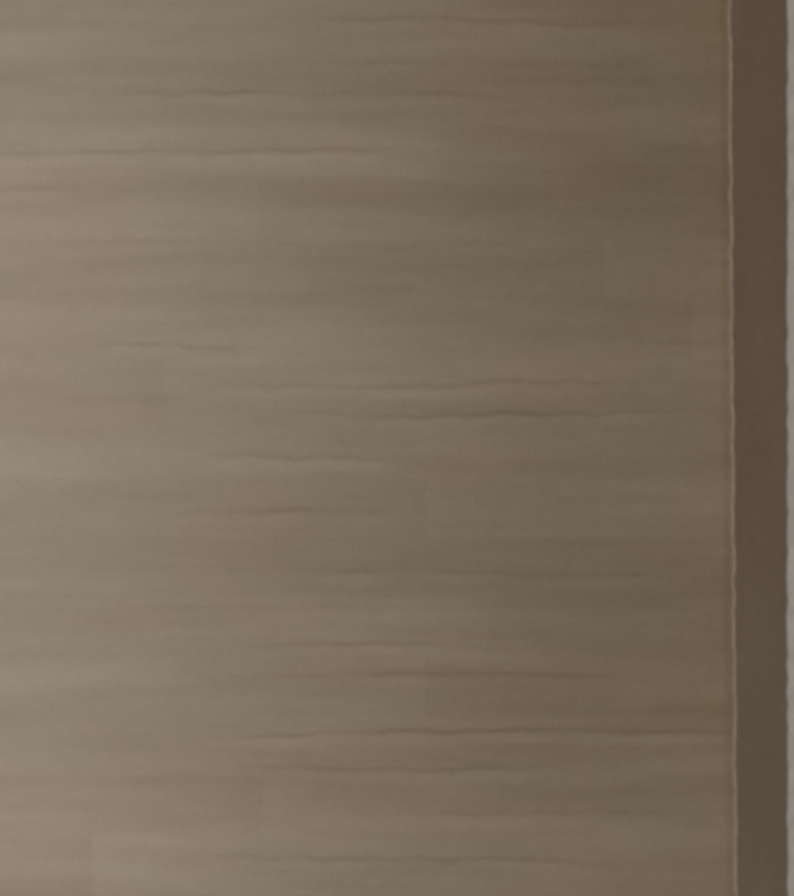
A WebGL 1 fragment shader for this texture:

```glsl
precision highp float;
// Soft brown-grey wood panel with horizontal grain, faint boards and a dark edge strip.
uniform vec2 u_resolution;

float hash(vec2 p) {
  vec3 q = fract(vec3(p.xyx) * 0.1031);
  q += dot(q, q.yzx + 33.33);
  return fract((q.x + q.y) * q.z);
}

float noise(vec2 p) {
  vec2 i = floor(p), f = fract(p);
  f = f * f * (3.0 - 2.0 * f);
  return mix(mix(hash(i), hash(i + vec2(1.0, 0.0)), f.x),
             mix(hash(i + vec2(0.0, 1.0)), hash(i + vec2(1.0, 1.0)), f.x), f.y);
}

float fbm(vec2 p) {
  float sum = 0.0, amp = 0.5;
  for (int i = 0; i < 4; i++) {
    sum += amp * (noise(p) - 0.5);
    p = p * 2.03 + 17.3;
    amp *= 0.5;
  }
  return sum;
}

// Slight tone steps between staggered boards, with softened ends and seams.
float boards(vec2 uv) {
  float y = uv.y * 15.0, row = floor(y), tone = 0.0;
  for (int k = -1; k <= 1; k++) {
    float r = row + float(k);
    float x = uv.x * 1.6 + hash(vec2(r, 5.0)) * 3.0;
    float cell = floor(x), end = smoothstep(0.0, 0.012, fract(x));
    float t = mix(hash(vec2(cell - 1.0, r)), hash(vec2(cell, r)), end) - 0.5;
    float d = abs(y - r - 0.5);
    tone += t * (1.0 - smoothstep(0.42, 0.58, d));
  }
  return tone;
}

// Wavering creases: a dark line with a paler ridge beside it.
float creases(vec2 uv) {
  float sum = 0.0;
  for (int i = 0; i < 20; i++) {
    float id = float(i);
    float y = (id + 0.15 + 0.7 * hash(vec2(id, 2.0))) / 20.0;
    float start = hash(vec2(id, 7.0)) * 0.9 - 0.3;
    float len = 0.25 + 0.5 * hash(vec2(id, 9.0));
    float wave = 0.014 * (noise(vec2(uv.x * 4.0, id * 3.7)) - 0.5)
               + 0.005 * (noise(vec2(uv.x * 32.0, id * 5.1)) - 0.5);
    float d = uv.y - y - wave;
    float fade = smoothstep(start, start + 0.12, uv.x)
               * (1.0 - smoothstep(start + len - 0.12, start + len, uv.x));
    float patchy = 0.35 + 0.9 * noise(vec2(uv.x * 14.0, id * 8.3));
    float dark = exp(-pow(d / 0.0032, 2.0));
    float ridge = exp(-pow((d + 0.009) / 0.006, 2.0));
    sum += fade * patchy * (0.3 + 0.7 * hash(vec2(id, 4.0))) * (0.55 * ridge - dark);
  }
  return sum;
}

void main() {
  vec2 uv = gl_FragCoord.xy / u_resolution;
  float aa = 1.0 / u_resolution.x;

  // Light falls off from left to right, most of all towards the top right.
  float light = mix(0.567, 0.417, smoothstep(-0.15, 0.95, uv.x));
  light += 0.018 * (0.5 - uv.y) * smoothstep(0.2, 0.9, uv.x);
  light -= 0.025 * smoothstep(0.75, 1.0, uv.y) * (1.0 - uv.x);
  light += 0.035 * fbm(uv * vec2(2.5, 4.0) + 40.0);

  // Broad and fine grain, gently bent.
  vec2 bent = uv + vec2(0.0, 0.018 * noise(uv * vec2(3.0, 5.0)));
  float grain = 0.062 * fbm(bent * vec2(2.2, 24.0));
  grain += 0.022 * fbm(bent * vec2(9.0, 85.0) + 9.0);
  grain += 0.010 * fbm(uv * vec2(55.0, 62.0));

  float tone = light + grain + 0.017 * boards(uv) + 0.032 * creases(uv);
  vec3 color = tone + mix(vec3(0.0, -0.050, -0.120), vec3(0.0, -0.049, -0.110),
                          smoothstep(0.42, 0.55, tone));
  float blush = fbm(uv * vec2(3.0, 9.0) + 70.0) + 0.35 * smoothstep(0.82, 0.93, uv.x);
  color += vec3(0.016, -0.006, -0.003) * blush;

  // Dark strip, with a thin pale bead and a shadow along its left side.
  float edge = 0.927 - 0.008 * uv.y + 0.002 * (noise(vec2(uv.y * 60.0, 3.0)) - 0.5);
  float d = uv.x - edge;
  color -= 0.022 * exp(-pow((d + 0.007) / 0.006, 2.0));
  vec3 strip = vec3(0.350, 0.298, 0.247) + 0.03 * fbm(uv * vec2(24.0, 10.0));
  strip += 0.025 * (0.5 - uv.y) * vec3(0.4, 0.6, 0.8);
  color = mix(color, strip, smoothstep(-0.002 - aa, 0.002 + aa, d));
  float bead = exp(-pow(d / 0.0028, 2.0)) * (0.6 + 0.4 * noise(vec2(uv.y * 110.0, 8.0)));
  color = mix(color, vec3(0.51, 0.45, 0.39), 0.75 * bead);

  // Pale grey sliver at the far right.
  float rim = 0.991 + 0.002 * (noise(vec2(uv.y * 70.0, 6.0)) - 0.5);
  vec3 sliver = vec3(0.54, 0.52, 0.49) + 0.06 * fbm(uv * 60.0);
  color = mix(color, sliver, smoothstep(-0.002 - aa, 0.003 + aa, uv.x - rim));

  color += 0.010 * (noise(uv * vec2(230.0, 260.0)) - 0.5);
  gl_FragColor = vec4(color, 1.0);
}
```
